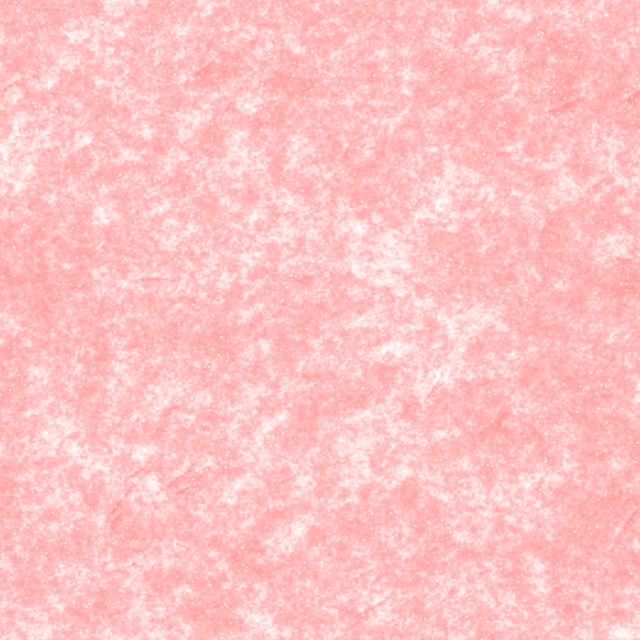
Give the GLSL for this texture, as a WebGL 2 fragment shader.

```glsl
#version 300 es
precision highp float;
// Pink mottled handmade paper: faint cloud noise plus a strong fine mottle sets
// one tone, with crisp pale flakes, scattered light specks and short curved
// creases added on top before the tone is turned into a pink.

#define BASE_TONE 0.751
#define TONE_GAIN 0.19
#define TONE_SKEW 0.08
#define FLAKE_GAIN 0.03
#define GRAIN_GAIN 0.08
#define CLOUD_SCALE vec2(5.0, 8.0)
#define MOTTLE_SCALE vec2(31.0, 35.0)
#define SPECK_GRID 150.0
#define SPECK_GAIN 0.85
#define CREASES 34
#define CREASE_GAIN 0.1

uniform vec2 u_resolution;
out vec4 fragColor;

float hash(vec2 p) {
    vec3 q = fract(vec3(p.xyx) * 0.1031);
    q += dot(q, q.yzx + 33.33);
    return fract((q.x + q.y) * q.z);
}

vec2 hash2(vec2 p) {
    return vec2(hash(p), hash(p + vec2(57.3, 113.7)));
}

mat2 rotation(float angle) {
    float c = cos(angle), s = sin(angle);
    return mat2(c, -s, s, c);
}

// Value noise centred on zero
float noise(vec2 p) {
    vec2 i = floor(p), f = fract(p);
    f = f * f * (3.0 - 2.0 * f);
    float low = mix(hash(i), hash(i + vec2(1.0, 0.0)), f.x);
    float high = mix(hash(i + vec2(0.0, 1.0)), hash(i + vec2(1.0, 1.0)), f.x);
    return mix(low, high, f.y) - 0.5;
}

float fbm(vec2 p, int octaves, float gain) {
    float sum = 0.0, amplitude = 1.0;
    mat2 turn = rotation(0.45);
    for (int i = 0; i < octaves; i++) {
        sum += amplitude * noise(p);
        p = turn * p * 2.03 + 19.7;
        amplitude *= gain;
    }
    return sum;
}

// Small round dots on a jittered grid, gathered into clumps
float specks(vec2 p, float pixel) {
    vec2 cell = floor(p * SPECK_GRID);
    float density = 0.2 + 0.4 * noise(p * 13.0 + 40.0);
    float cover = 0.0;
    for (int y = -1; y <= 1; y++) {
        for (int x = -1; x <= 1; x++) {
            vec2 id = cell + vec2(x, y) + 200.0;
            vec2 centre = (id - 200.0 + hash2(id)) / SPECK_GRID;
            float radius = mix(0.0009, 0.0022, hash(id + 31.0));
            float disc = 1.0 - smoothstep(-0.6 * pixel, 0.6 * pixel, distance(p, centre) - radius);
            float keep = step(hash(id + 77.0), density);
            cover = max(cover, disc * keep * mix(0.35, 1.0, hash(id + 91.0)));
        }
    }
    return cover;
}

// Short bent folds: a thin dark line, a soft shadow below and a pale lip above
float creases(vec2 p, float pixel) {
    float sum = 0.0;
    vec2 wobble = 0.006 * vec2(noise(p * 38.0), noise(p * 38.0 + 70.0));
    for (int i = 0; i < CREASES; i++) {
        vec2 seed = vec2(float(i) * 3.7 + 5.0, 12.0);
        vec2 shape = hash2(seed + 9.0);
        vec2 q = fract(p - hash2(seed) + 0.5) - 0.5 + wobble;
        q = rotation(mix(-0.2, 1.15, shape.x)) * q;
        float halfLength = mix(0.025, 0.08, shape.y * shape.y);
        float along = q.x / halfLength;
        float across = q.y - mix(-4.0, 5.0, hash(seed + 21.0)) * q.x * q.x;
        float taper = 1.0 - smoothstep(0.2, 1.0, abs(along));
        float line = 1.0 - smoothstep(0.0, 0.0016 + pixel, abs(across));
        float shadow = exp(-pow((across + 0.004) / 0.005, 2.0));
        float lip = exp(-pow((across - 0.005) / 0.004, 2.0));
        float strength = mix(0.25, 1.0, hash(seed + 43.0));
        sum += taper * strength * (0.5 * lip - 0.8 * line - 0.5 * shadow);
    }
    return sum;
}

void main() {
    vec2 p = gl_FragCoord.xy / u_resolution.y;
    float pixel = 1.0 / u_resolution.y;

    // Broad clouds lean gently up to the right
    vec2 leaning = rotation(0.25) * p;
    float cloud = fbm(leaning * CLOUD_SCALE + 8.0, 4, 0.7);
    float mottle = fbm(leaning * MOTTLE_SCALE + 60.0, 4, 0.95);
    float field = 0.36 * cloud + 0.58 * mottle;

    // Tone from the mottling, with crisp flakes in the pale areas
    float tone = BASE_TONE + TONE_GAIN * field + TONE_SKEW * field * field;
    tone += FLAKE_GAIN * smoothstep(0.12, 0.24, field);
    tone += GRAIN_GAIN * noise(p * 260.0 + 15.0);

    // Surface marks
    tone += CREASE_GAIN * creases(p, pixel);
    tone = mix(tone, max(tone, 0.91), SPECK_GAIN * specks(p, pixel));

    tone = clamp(tone, 0.6, 0.97);
    fragColor = vec4(1.0, tone, tone, 1.0);
}
```
